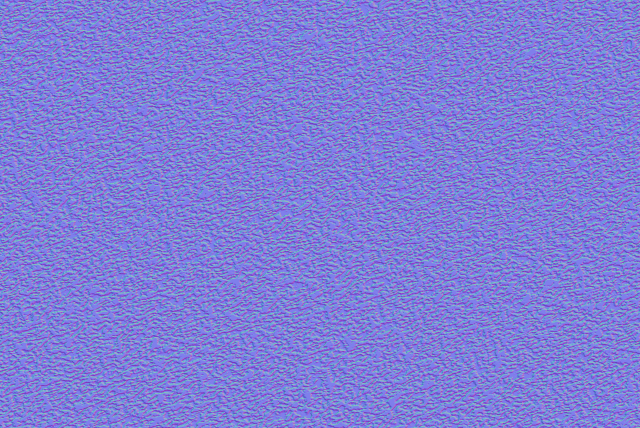
A Shadertoy shader for this texture map:

```glsl
// Draws a tangent-space normal map of fine, creased leather with calm streaks.

const vec2  CREASE_FREQ   = vec2(88.0, 168.0);   // along and across the creases
const vec2  GRAIN_FREQ    = vec2(190.0, 290.0);  // finer relief on top
const vec2  FOLD_FREQ     = vec2(36.0, 64.0);    // broader folds below
const vec2  STREAK_FREQ   = vec2(26.0, 5.0);     // tall, narrow calm bands
const vec2  PATCH_FREQ    = vec2(30.0, 22.0);    // small calm patches
const vec2  CREASE_DIR    = vec2(0.956, 0.292);  // creases rise to the right
const float STREAK_LEAN   = 0.18;
const float WARP_FREQ     = 38.0;
const float WARP_AMOUNT   = 0.004;
const float GRAIN_AMOUNT  = 0.34;
const float FOLD_AMOUNT   = 0.6;
const float CALM_AMOUNT   = 0.25;
const float VALLEY_LEVEL  = -0.42;               // height where valleys bottom out
const float PLATEAU_LEVEL = 0.34;                // height where tops turn flat
const float RELIEF_DEPTH  = 0.0049;
const float SLOPE_STEP    = 0.0008;              // in canvas heights
const vec3  FLAT_TINT     = vec3(0.499, 0.497, 0.555);
const vec3  TILT_GAIN     = vec3(0.25, 0.31, 0.365);
const int   SAMPLES       = 3;                   // per axis, for smooth edges

// Integer hash giving a random vector in [-1, 1]^2
vec2 hashVector(vec2 cell) {
    uvec2 v = uvec2(ivec2(cell) + 4096);
    v = v * 1664525u + 1013904223u;
    v.x += v.y * 1664525u;
    v.y += v.x * 1664525u;
    v ^= v >> 16u;
    v.x += v.y * 1664525u;
    v.y += v.x * 1664525u;
    v ^= v >> 16u;
    return vec2(v & 65535u) / 32767.5 - 1.0;
}

float gradientNoise(vec2 p) {
    vec2 cell = floor(p), f = p - cell;
    vec2 w = f * f * f * (f * (f * 6.0 - 15.0) + 10.0);
    vec2 e = vec2(1.0, 0.0);
    float a = dot(hashVector(cell), f);
    float b = dot(hashVector(cell + e.xy), f - e.xy);
    float c = dot(hashVector(cell + e.yx), f - e.yx);
    float d = dot(hashVector(cell + e.xx), f - e.xx);
    return 1.4 * mix(mix(a, b, w.x), mix(c, d, w.x), w.y);
}

// Positive where the surface is lifted into smooth plateaus
float calmness(vec2 p) {
    vec2 leaning = vec2(p.x - STREAK_LEAN * p.y, p.y);
    return gradientNoise(leaning * STREAK_FREQ + 31.0)
         + gradientNoise(leaning * PATCH_FREQ + 77.0);
}

// Creased height with flattened tops and valleys
float leatherHeight(vec2 p, float calm) {
    p.y += WARP_AMOUNT * gradientNoise(p * WARP_FREQ);
    vec2 q = vec2(dot(p, CREASE_DIR), dot(p, vec2(-CREASE_DIR.y, CREASE_DIR.x)));
    float h = gradientNoise(q * CREASE_FREQ)
            + GRAIN_AMOUNT * gradientNoise(q * GRAIN_FREQ + 13.0)
            + FOLD_AMOUNT * gradientNoise(q * FOLD_FREQ + 57.0);
    return smoothstep(VALLEY_LEVEL, PLATEAU_LEVEL, h + CALM_AMOUNT * calm);
}

vec3 surfaceNormal(vec2 p, float calm) {
    float h = leatherHeight(p, calm);
    float hx = leatherHeight(p + vec2(SLOPE_STEP, 0.0), calm);
    float hy = leatherHeight(p + vec2(0.0, SLOPE_STEP), calm);
    vec2 slope = vec2(hx - h, hy - h) * RELIEF_DEPTH / SLOPE_STEP;
    return normalize(vec3(-slope, 1.0));
}

void mainImage(out vec4 fragColor, in vec2 fragCoord) {
    float calm = calmness(fragCoord / iResolution.y);

    // Average encoded normals over the pixel
    vec3 sum = vec3(0.0);
    for (int j = 0; j < SAMPLES; j++) {
        for (int i = 0; i < SAMPLES; i++) {
            vec2 offset = (vec2(i, j) + 0.5) / float(SAMPLES) - 0.5;
            sum += surfaceNormal((fragCoord + offset) / iResolution.y, calm);
        }
    }
    vec3 normal = sum / float(SAMPLES * SAMPLES);
    fragColor = vec4(FLAT_TINT + TILT_GAIN * normal, 1.0);
}
```
